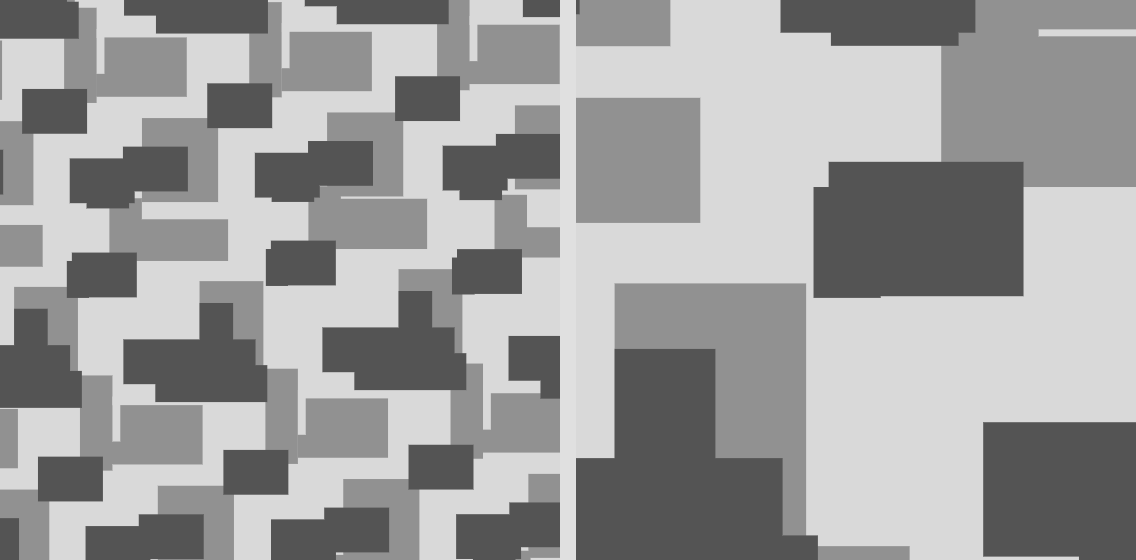
Left: the whole. Right: its middle third, enlarged.
Give the GLSL for this pattern, as a Shadertoy shader.

```glsl
// Flat grey camouflage of overlapping axis-aligned boxes on a pale ground.
// A slightly tilted lattice carries two alternating row motifs; each cell is
// jittered by a hash, and coverage is gathered per tone, then layered.

const vec3 PALE = vec3(0.85);
const vec3 MID  = vec3(0.57);
const vec3 DARK = vec3(0.33);

vec2 hash22(vec2 p) {
    vec3 q = fract(p.xyx * vec3(0.1031, 0.1030, 0.0973));
    q += dot(q, q.yzx + 33.33);
    return fract((q.xx + q.yz) * q.zy);
}

// Smooth-edged coverage of a box, one output pixel wide at the border
float box(vec2 p, vec2 center, vec2 halfSize) {
    vec2 d = abs(p - center) - halfSize;
    return clamp(0.5 - max(d.x, d.y) * iResolution.y, 0.0, 1.0);
}

void add(inout float cover, vec2 p, vec2 center, vec2 halfSize) {
    cover = max(cover, box(p, center, halfSize));
}

// Stepped pair of dark blocks, with a tall grey bar and a pale slit
void steppedMotif(vec2 p, vec2 rnd, inout float mid, inout float pale, inout float dark) {
    float stretch = 0.04 * step(0.75, rnd.x);
    add(mid, p, vec2(0.224, -0.087), vec2(0.068, 0.075));
    add(mid, p, vec2(0.046, 0.100), vec2(0.029, 0.085));
    add(mid, p, vec2(0.155, 0.079), vec2(0.081, 0.053));
    add(pale, p, vec2(0.082, 0.107), vec2(0.007, 0.040));
    add(dark, p, vec2(0.085, -0.124), vec2(0.058, 0.040));
    add(dark, p, vec2(0.180 + stretch, -0.103), vec2(0.058 + stretch, 0.040));
    add(dark, p, vec2(0.095, -0.145 - 0.025 * rnd.y), vec2(0.038, 0.026));
}

// Broad dark slab with a stub on top, with a short grey bar
void slabMotif(vec2 p, vec2 rnd, inout float mid, inout float dark) {
    float barHeight = mix(0.021, 0.046, rnd.y);
    add(mid, p, vec2(0.227, -0.087), vec2(0.057, 0.076));
    add(mid, p, vec2(0.038, 0.081), vec2(0.029, 0.056));
    add(mid, p, vec2(0.136, 0.025 + barHeight), vec2(0.085, barHeight));
    add(dark, p, vec2(-0.047, -0.008), vec2(0.020, 0.033));
    add(dark, p, vec2(0.200, -0.090), vec2(0.030, 0.040));
    add(dark, p, vec2(0.152, -0.155), vec2(0.118, 0.040));
    add(dark, p, vec2(0.191, -0.194), vec2(0.100, 0.033));
}

void mainImage(out vec4 fragColor, in vec2 fragCoord) {
    vec2 uv = fragCoord / iResolution.y - vec2(0.43, 0.814);
    vec2 across = vec2(0.331, 0.0104);
    vec2 upward = vec2(-0.0143, 0.329);
    float mid = 0.0, pale = 0.0, dark = 0.0;

    // Visit the 3 x 3 neighbouring cells
    float nearRow = round((uv.y - uv.x * across.y / across.x) / upward.y);
    for (int j = -1; j <= 1; j++) {
        float row = nearRow + float(j);
        float odd = mod(row, 2.0);
        vec2 rowStart = row * upward + odd * vec2(0.090, 0.029);
        float nearColumn = round((uv.x - rowStart.x) / across.x);
        for (int i = -1; i <= 1; i++) {
            float column = nearColumn + float(i);
            vec2 rnd = hash22(vec2(column, row) + 47.0);
            vec2 jitter = (rnd - 0.5) * mix(0.006, 0.036, odd);
            vec2 p = uv - rowStart - column * across - jitter;

            add(dark, p, vec2(0.0), vec2(0.058, 0.040));
            if (odd < 0.5) steppedMotif(p, rnd, mid, pale, dark);
            else slabMotif(p, rnd, mid, dark);
        }
    }

    // Layer the tones from back to front
    vec3 color = mix(PALE, MID, mid);
    color = mix(color, PALE, pale);
    color = mix(color, DARK, dark);
    fragColor = vec4(color, 1.0);
}
```
